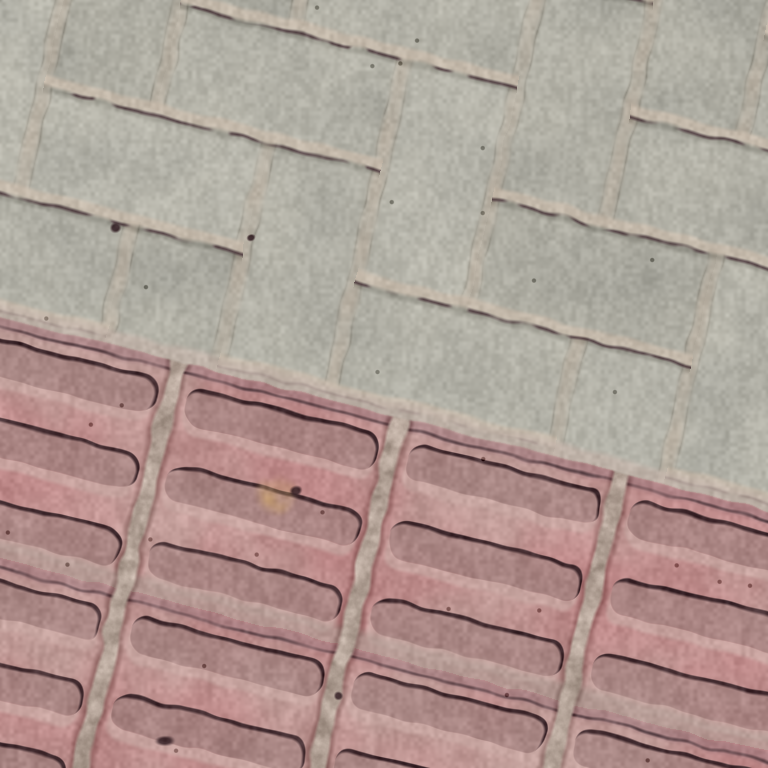
Write a Shadertoy shader that draws this texture.

```glsl
// Weathered paving: grey herringbone bricks above a slanted border of red slotted tiles.
// Both parts use skewed lattices; joints, slots and lips come from distances,
// and value noise roughens the edges, colours and mortar.

const vec3 MORTAR = vec3(0.75, 0.70, 0.64);
const vec3 SHADOW = vec3(0.19, 0.11, 0.13);

float hash(vec2 p) {
    vec3 q = fract(vec3(p.xyx) * 0.1031);
    q += dot(q, q.yzx + 33.33);
    return fract((q.x + q.y) * q.z);
}

float noise(vec2 p) {
    vec2 i = floor(p), f = fract(p);
    f = f * f * (3.0 - 2.0 * f);
    return mix(mix(hash(i), hash(i + vec2(1, 0)), f.x),
               mix(hash(i + vec2(0, 1)), hash(i + vec2(1, 1)), f.x), f.y);
}

float fbm(vec2 p) {
    float sum = 0.0, amp = 0.5;
    for (int i = 0; i < 4; i++) {
        sum += amp * noise(p);
        p = mat2(1.6, 1.2, -1.2, 1.6) * p + 7.3;
        amp *= 0.5;
    }
    return sum;
}

// Soft band of the given half width around zero distance
float band(float d, float halfWidth, float soft) {
    return 1.0 - smoothstep(halfWidth - soft, halfWidth + soft, abs(d));
}

float spot(vec2 p, vec2 center, float radius) {
    return 1.0 - smoothstep(0.5 * radius, 1.2 * radius, length(p - center));
}

// Coverage of a rounded slot
float slot(vec2 p, vec2 halfSize, float radius, float soft) {
    vec2 q = abs(p) - halfSize + radius;
    float d = length(max(q, 0.0)) + min(max(q.x, q.y), 0.0) - radius;
    return 1.0 - smoothstep(-soft, soft, d);
}

// Lattice coordinates of p for an origin and two cell edges
vec2 lattice(vec2 p, vec2 origin, vec2 u, vec2 v) {
    return inverse(mat2(u, v)) * (p - origin);
}

vec3 brickColor(vec2 p, vec2 g, float soft) {
    vec2 cell = floor(g), f = fract(g);
    float kind = mod(cell.x + cell.y, 4.0);   // 0,1: lying brick; 2,3: standing brick
    float top = kind == 3.0 ? 9.0 : f.y, bottom = kind == 2.0 ? 9.0 : f.y - 1.0;
    float left = kind == 1.0 ? 9.0 : f.x, right = kind == 0.0 ? 9.0 : f.x - 1.0;
    float across = 0.148 * (abs(top) < abs(bottom) ? top : bottom);
    float along = 0.148 * (abs(left) < abs(right) ? left : right);

    // Stone face, slightly different from brick to brick
    vec2 id = cell - vec2(kind == 1.0 ? 1.0 : 0.0, kind == 3.0 ? 1.0 : 0.0);
    vec3 col = vec3(0.69, 0.685, 0.645) + 0.035 * (hash(id + 40.0) - 0.5);
    col += 0.11 * (fbm(p * 14.0) - 0.47) * vec3(1.0, 0.95, 0.85);

    // Faint upright joints
    float worn = noise(p * 28.0 + 5.0);
    col = mix(col, MORTAR - 0.02, band(along, 0.009, 0.006) * (0.3 + 0.4 * worn));
    col -= 0.13 * band(abs(along) - 0.010, 0.001, soft + 0.001) * noise(p * 50.0);

    // Raised cross joints with a broken shadow beneath
    col = mix(col, MORTAR + 0.03, 0.85 * band(across + 0.002, 0.007, 0.004));
    col -= 0.10 * band(across - 0.009, 0.004, 0.004);
    float gap = smoothstep(0.25, 0.6, noise(p * 45.0));
    return mix(col, SHADOW + 0.10, 0.85 * gap * band(across - 0.0065, 0.0018, soft + 0.001));
}

vec3 tileColor(vec2 p, vec2 t, float soft) {
    vec2 f = fract(t);
    float patches = fbm(p * 5.0 + 3.0);
    vec3 col = mix(vec3(0.75, 0.62, 0.60), vec3(0.74, 0.53, 0.53),
                   smoothstep(0.25, 0.7, patches + 0.2 * (p.x - 0.5)));
    col += 0.12 * (fbm(p * 22.0) - 0.47);

    // Three recessed slots, dark on the top and right, pale lip below
    float row = min(floor(f.y / 0.335), 2.0);
    vec2 q = (f - vec2(0.51, 0.167 + 0.335 * row)) * vec2(0.298, 0.305);
    vec2 size = vec2(0.129, 0.0245);
    float hollow = slot(q, size, 0.020, soft);
    float lip = slot(q - vec2(-0.002, 0.014), size, 0.020, 0.004) * (1.0 - hollow);
    float lit = slot(q - vec2(-0.003, 0.0052), size, 0.020, soft + 0.001);
    col = mix(col, vec3(0.79, 0.66, 0.64), 0.8 * lip);
    col = mix(col, vec3(0.64, 0.51, 0.50) + 0.12 * (fbm(p * 35.0) - 0.47), 0.8 * hollow);
    col = mix(col, SHADOW, hollow * (1.0 - lit) * (0.75 + 0.25 * noise(p * 40.0)));

    // Worn lower rim and dark upper seam
    col = mix(col, vec3(0.69, 0.61, 0.58), 0.65 * smoothstep(0.90, 0.95, f.y));
    col = mix(col, vec3(0.62, 0.47, 0.49), 0.6 * band(f.y - 0.025, 0.025, 0.015));
    float seam = 0.3 + 0.6 * noise(p * 25.0 + 8.0);
    col = mix(col, SHADOW + 0.08, seam * band(f.y - 0.04, 0.006, 0.006));

    // Mortar between columns
    float d = (f.x - round(f.x)) * 0.298 + 0.005 * (noise(p * 45.0) - 0.5);
    col -= 0.14 * band(d, 0.016, 0.004);
    return mix(col, vec3(0.70, 0.635, 0.59) + 0.3 * (fbm(p * 65.0) - 0.47), band(d, 0.0105, 0.003));
}

void mainImage(out vec4 fragColor, in vec2 fragCoord) {
    vec2 p = fragCoord / iResolution.xy;
    p.y = 1.0 - p.y;
    float soft = max(0.0012, 1.0 / iResolution.y);
    vec2 rough = p + 0.005 * (vec2(noise(p * 38.0), noise(p * 38.0 + 19.0)) - 0.5);

    vec2 g = lattice(rough, vec2(0.0586, 0.107), vec2(0.1458, 0.0365), vec2(-0.0326, 0.1445));
    vec2 t = lattice(rough, vec2(0.232, 0.471), vec2(0.289, 0.073), vec2(-0.0716, 0.297));
    vec3 bricks = brickColor(p, g, soft);
    bricks = mix(bricks, vec3(0.76, 0.70, 0.66), 0.8 * band(t.y + 0.025, 0.035, 0.02));
    vec3 col = mix(bricks, tileColor(p, t, soft), smoothstep(-0.008, 0.008, t.y));

    // Stain, debris and scattered pits
    col = mix(col, vec3(0.78, 0.62, 0.43), 0.8 * spot(rough, vec2(0.36, 0.643), 0.027) * noise(p * 60.0 + 2.0));
    float debris = spot(rough, vec2(0.385, 0.639), 0.007) + spot(rough, vec2(0.150, 0.296), 0.007)
                 + spot(rough, vec2(0.441, 0.906), 0.006) + spot(rough, vec2(0.328, 0.310), 0.005)
                 + spot((rough - vec2(0.215, 0.964)) * vec2(0.6, 1.0), vec2(0), 0.007);
    col = mix(col, SHADOW, 0.85 * min(debris, 1.0));
    vec2 pit = floor(p * 28.0);
    vec2 place = 0.2 + 0.6 * vec2(hash(pit + 3.0), hash(pit + 71.0));
    col -= 0.25 * step(0.95, hash(pit + 11.0)) * spot(fract(p * 28.0), place, 0.09);

    col += 0.07 * (noise(p * 190.0) - 0.5) + 0.05 * (noise(p * vec2(150.0, 60.0)) - 0.5);
    fragColor = vec4(clamp(col, 0.0, 1.0), 1.0);
}
```
